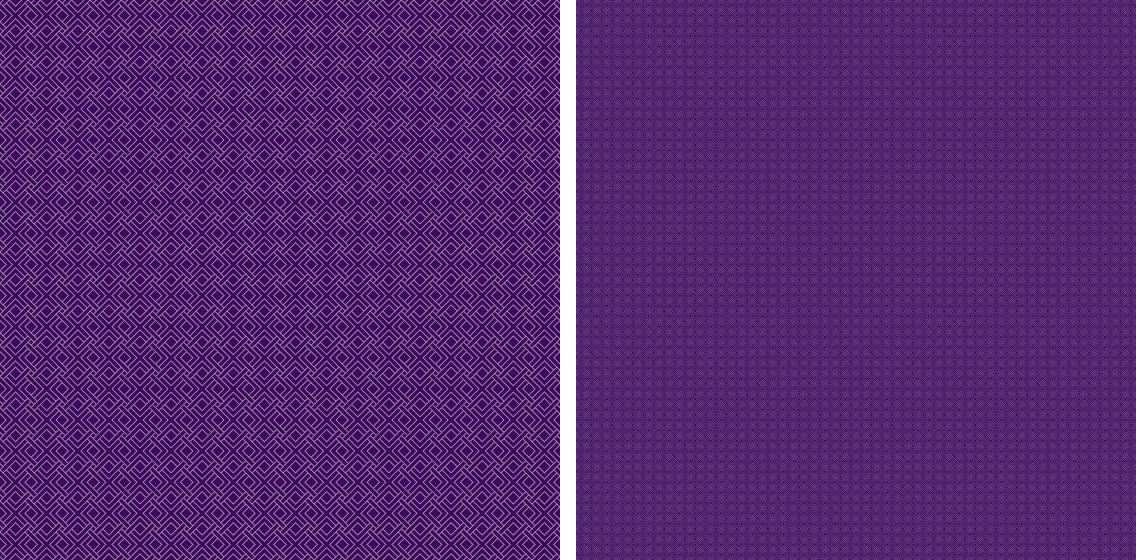
Left, the tile; right, the same tile 3 across and 3 down.
This pattern is drawn by a WebGL 2 fragment shader. Its source:

```glsl
#version 300 es
precision highp float;
// Interlaced diagonal lattice: thin pale outlines of nested diamonds, crosses and pinwheel knots on purple.

uniform vec2 u_resolution;
out vec4 fragColor;

const float REPEATS = 18.0;           // whole cells across and down
const float LINE_WIDTH = 1.0 / 64.0;  // in cells
const float INNER_EDGE = 0.1;         // strap edges, measured from a lattice node
const float OUTER_EDGE = 0.3;
const vec3 PURPLE = vec3(0.24, 0.04, 0.37);
const vec3 PALE_LINE = vec3(1.0, 0.99, 1.0);

// Distance to the two line pairs at |y| = edge, interrupted where a strap crosses over.
float edgeDistance(vec2 p, float edge, bool knot) {
    float along = p.x * (p.y < 0.0 ? -1.0 : 1.0);
    float strapCenter = 0.5 * (INNER_EDGE + OUTER_EDGE);
    float strapHalf = 0.5 * (OUTER_EDGE - INNER_EDGE);
    float gap = knot ? strapHalf - abs(along + strapCenter) : edge - abs(along);
    return max(abs(abs(p.y) - edge), gap);
}

float strapDistance(vec2 p, bool knot) {
    return min(edgeDistance(p, INNER_EDGE, knot), edgeDistance(p, OUTER_EDGE, knot));
}

// Area-preserving coverage, so hairlines keep their weight at any size.
float lineCoverage(float dist, float width, float blur) {
    return smoothstep(-blur, blur, 0.5 * width - dist)
         - smoothstep(-blur, blur, -0.5 * width - dist);
}

void main() {
    vec2 cell = gl_FragCoord.xy / u_resolution * REPEATS;
    float pixel = REPEATS / min(u_resolution.x, u_resolution.y);

    // Turn to the diagonals; nodes alternate between knots and open crosses.
    vec2 diagonal = vec2(cell.x + cell.y, cell.x - cell.y);
    vec2 node = floor(diagonal + 0.5);
    vec2 local = diagonal - node;
    bool knot = mod(node.x + node.y, 2.0) < 0.5;

    // Both strap directions share one shape, a quarter turn apart.
    float dist = min(strapDistance(local, knot),
                     strapDistance(vec2(local.y, -local.x), knot));
    float line = lineCoverage(dist * inversesqrt(2.0), LINE_WIDTH, 0.65 * pixel);

    fragColor = vec4(mix(PURPLE, PALE_LINE, line), 1.0);
}
```
